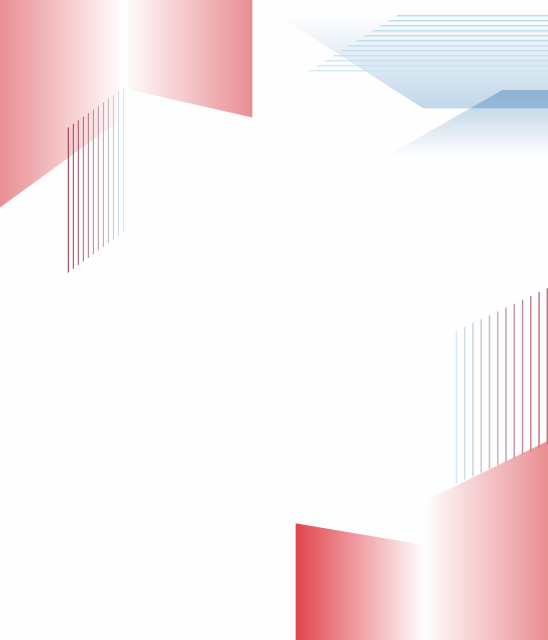
This background is drawn by a WebGL 1 fragment shader. Its source:

```glsl
precision highp float;
// White page framed by folded red panels, blue wedges and fine slanted stripes.
uniform vec2 u_resolution;

// Canvas extent in layout units; y runs downward.
const vec2 CANVAS = vec2(6.58, 7.68);
const float LINE_COUNT = 12.0;

const vec3 PAPER = vec3(0.998);
const vec3 ROSE = vec3(0.915, 0.555, 0.575);
const vec3 CRIMSON = vec3(0.88, 0.27, 0.30);
const vec3 WINE = vec3(0.62, 0.17, 0.22);
const vec3 DUSTY_RED = vec3(0.76, 0.42, 0.47);
const vec3 ICE = vec3(0.79, 0.92, 0.98);
const vec3 PALE_BLUE = vec3(0.76, 0.845, 0.915);
const vec3 STEEL_BLUE = vec3(0.70, 0.80, 0.89);
const vec3 TEAL = vec3(0.60, 0.80, 0.88);
const vec3 AQUA = vec3(0.74, 0.90, 0.95);

// Horizontal positions of the two folds and the panel ends.
const float TOP_FOLD = 1.48;
const float TOP_END = 3.03;
const float LOW_START = 3.55;
const float LOW_FOLD = 5.10;

// Wedge tops and bottoms.
const vec2 UPPER_WEDGE = vec2(0.18, 1.30);
const vec2 LOWER_WEDGE = vec2(1.08, 1.88);

// Stripe sets: first position, spacing, width.
const vec3 LEFT_LINES = vec3(0.82, 0.0602, 0.012);
const vec3 RIGHT_LINES = vec3(5.48, 0.0993, 0.018);
const vec3 FLAT_LINES = vec3(0.19, 0.06, 0.012);

float pixel; // size of one pixel in layout units

// Smooth step across a straight edge at e.
float after(float x, float e) {
  return clamp((x - e) / pixel + 0.5, 0.0, 1.0);
}

float between(float x, vec2 span) {
  return after(x, span.x) * (1.0 - after(x, span.y));
}

// Coverage of the region below the line from a rightward to b.
float below(vec2 p, vec2 a, vec2 b) {
  vec2 d = normalize(b - a);
  return after(d.x * (p.y - a.y) - d.y * (p.x - a.x), 0.0);
}

float ramp(float x, float a, float b) {
  return clamp((x - a) / (b - a), 0.0, 1.0);
}

// Returns line coverage and the position of that line within its set.
vec2 stripes(float x, vec3 lines) {
  float i = clamp(floor((x - lines.x) / lines.y + 0.5), 0.0, LINE_COUNT - 1.0);
  float d = x - lines.x - i * lines.y;
  float cover = min(d + 0.5 * pixel, 0.5 * lines.z)
              - max(d - 0.5 * pixel, -0.5 * lines.z);
  return vec2(clamp(cover / pixel, 0.0, 1.0), i / (LINE_COUNT - 1.0));
}

void main() {
  vec2 uv = gl_FragCoord.xy / u_resolution;
  vec2 p = vec2(uv.x, 1.0 - uv.y) * CANVAS;
  pixel = CANVAS.y / u_resolution.y;
  vec3 color = PAPER;

  // Upper folded panels
  float mask = (1.0 - after(p.x, TOP_FOLD))
             * (1.0 - below(p, vec2(0.0, 2.49), vec2(TOP_FOLD, 1.415)));
  color = mix(color, mix(ROSE, PAPER, ramp(p.x, 0.0, TOP_FOLD)), mask);
  mask = between(p.x, vec2(TOP_FOLD, TOP_END))
       * (1.0 - below(p, vec2(TOP_FOLD, 1.06), vec2(TOP_END, 1.41)));
  color = mix(color, mix(PAPER, ROSE, ramp(p.x, TOP_FOLD, TOP_END)), mask);

  // Lower folded panels
  mask = between(p.x, vec2(LOW_START, LOW_FOLD))
       * below(p, vec2(LOW_START, 6.28), vec2(LOW_FOLD, 6.54));
  color = mix(color, mix(CRIMSON, PAPER, ramp(p.x, LOW_START, LOW_FOLD)), mask);
  mask = after(p.x, LOW_FOLD)
       * below(p, vec2(LOW_FOLD, 6.01), vec2(CANVAS.x, 5.29));
  color = mix(color, mix(PAPER, ROSE, ramp(p.x, LOW_FOLD, CANVAS.x)), mask);

  // Overlapping translucent wedges
  mask = between(p.y, UPPER_WEDGE)
       * (1.0 - below(p, vec2(3.33, UPPER_WEDGE.x), vec2(5.08, UPPER_WEDGE.y)));
  float fade = ramp(p.y, UPPER_WEDGE.x, UPPER_WEDGE.y);
  color *= mix(vec3(1.0), PALE_BLUE, fade * mask);
  mask = between(p.y, LOWER_WEDGE)
       * below(p, vec2(4.63, LOWER_WEDGE.y), vec2(6.03, LOWER_WEDGE.x));
  fade = 1.0 - ramp(p.y, LOWER_WEDGE.x, LOWER_WEDGE.y);
  color *= mix(vec3(1.0), STEEL_BLUE, fade * mask);

  // Flat stripes with a slanted left end
  vec2 line = stripes(p.y, FLAT_LINES);
  mask = line.x * below(p, vec2(3.71, 0.85), vec2(4.76, 0.19));
  color = mix(color, mix(TEAL, AQUA, line.y), mask);

  // Upright stripes cut by parallel slants
  line = stripes(p.x, LEFT_LINES);
  mask = line.x * below(p, vec2(0.82, 1.53), vec2(1.48, 1.06))
       * (1.0 - below(p, vec2(0.82, 3.27), vec2(1.48, 2.79)));
  color = mix(color, mix(WINE, ICE, line.y), mask);
  line = stripes(p.x, RIGHT_LINES);
  mask = line.x * below(p, vec2(5.48, 3.97), vec2(6.57, 3.46))
       * (1.0 - below(p, vec2(5.48, 5.80), vec2(6.57, 5.33)));
  color = mix(color, mix(ICE, DUSTY_RED, line.y), mask);

  gl_FragColor = vec4(color, 1.0);
}
```
